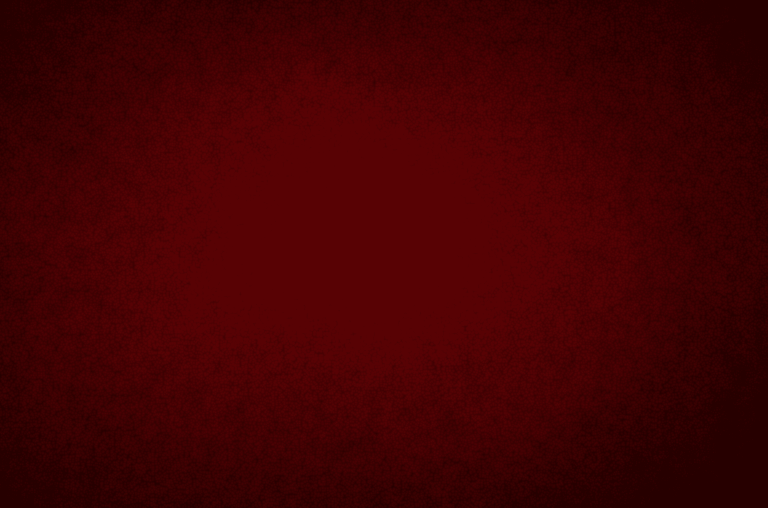
Write a Shadertoy shader that draws this background.

```glsl
const vec3 EDGE_COLOR = vec3(0.152, 0.000, 0.000);
const vec3 CORE_COLOR = vec3(0.345, 0.008, 0.017);
const vec2 GLOW_CENTER = vec2(0.460, 0.520);  // fraction of the canvas
const float CORE_RADIUS = 0.200;              // end of the flat glow
const float EDGE_RADIUS = 0.590;              // start of the flat border
const float GLOW_SKEW = 0.08;                 // leans the glow along the diagonal
const float CLOUD_SCALE = 7.0;
const float CLOUD_STRENGTH = 0.13;
const float BLOTCH_SCALE = 26.0;
const float BLOTCH_STRENGTH = 0.22;
const float FLECK_SCALE = 75.0;
const float FLECK_STRENGTH = 0.22;
const float GRAIN_SCALE = 190.0;
const float GRAIN_STRENGTH = 0.46;

vec2 hash2(vec2 cell) {
    vec3 q = fract(cell.xyx * vec3(0.1031, 0.1030, 0.0973));
    q += dot(q, q.yzx + 33.33);
    return fract((q.xx + q.yz) * q.zy);
}

// Distance to the nearest scattered point
float cellular(vec2 p) {
    vec2 cell = floor(p);
    vec2 local = p - cell;
    float nearest = 2.0;
    for (int y = -1; y <= 1; y++) {
        for (int x = -1; x <= 1; x++) {
            vec2 offset = vec2(x, y);
            vec2 toPoint = offset + hash2(cell + offset) - local;
            nearest = min(nearest, dot(toPoint, toPoint));
        }
    }
    return sqrt(nearest);
}

// Soft clouds from warped, rotated sine layers, about -1 to 1
float layeredSines(vec2 p) {
    const mat2 TURN = mat2(0.8, 0.6, -0.6, 0.8);
    float sum = 0.0;
    float weight = 0.5;
    for (int i = 0; i < 5; i++) {
        p += 0.6 * sin(p.yx * 1.3 + float(i));
        sum += weight * sin(p.x) * sin(p.y);
        p = TURN * p * 1.9;
        weight *= 0.6;
    }
    return sum;
}

// Glow level: 1 in the core, falling to 0 at the border
float glowLevel(vec2 uv) {
    vec2 d = uv - GLOW_CENTER;
    float radius = length(d) - GLOW_SKEW * d.x * d.y;
    return (EDGE_RADIUS - radius) / (EDGE_RADIUS - CORE_RADIUS);
}

void mainImage(out vec4 fragColor, in vec2 fragCoord) {
    vec2 uv = fragCoord / iResolution.xy;
    vec2 p = fragCoord / iResolution.y;

    // Worn texture, hidden where the level saturates
    float clouds = layeredSines(p * CLOUD_SCALE);
    vec2 warped = p + 0.02 * clouds;
    float blotches = 0.5 - cellular(warped * BLOTCH_SCALE);
    float flecks = 0.5 - cellular(warped * FLECK_SCALE);
    float grain = 0.5 - cellular(p * GRAIN_SCALE);

    float level = glowLevel(uv)
        + CLOUD_STRENGTH * clouds
        + BLOTCH_STRENGTH * blotches
        + FLECK_STRENGTH * flecks
        + GRAIN_STRENGTH * grain;

    vec3 color = mix(EDGE_COLOR, CORE_COLOR, clamp(level, 0.0, 1.0));
    fragColor = vec4(color, 1.0);
}
```
